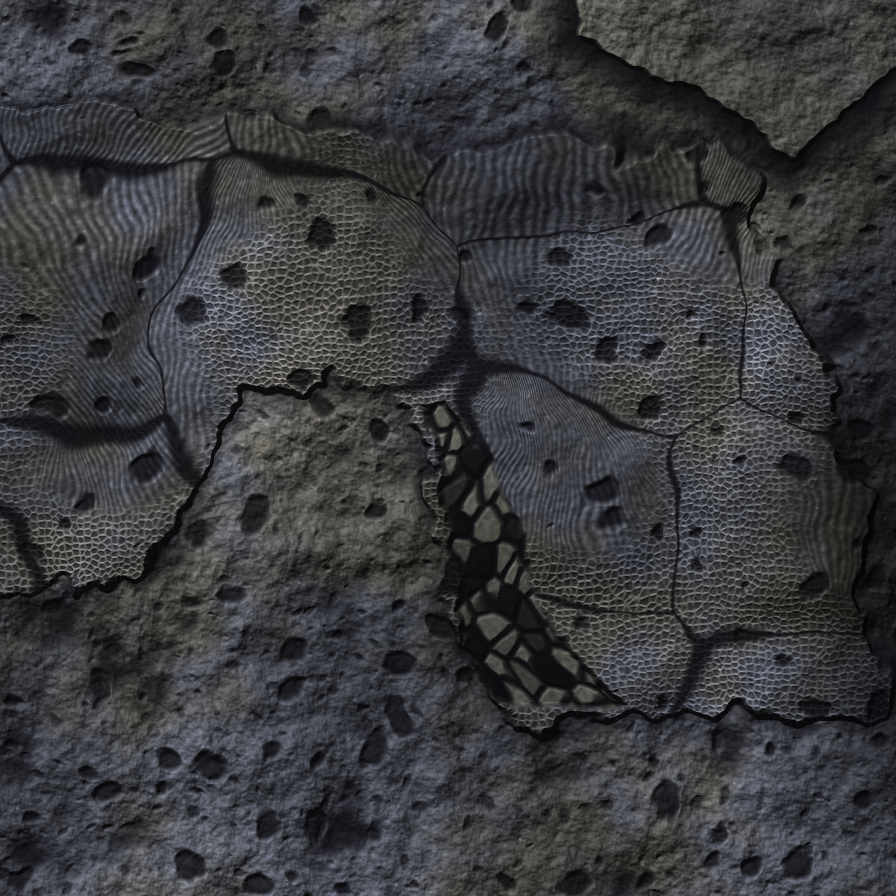
A Shadertoy shader for this texture:

```glsl
#define PLATES 3.9
#define RIBS 128.0
#define CELLS 128.0
#define PITS 16.0
#define PEBBLES 46.0
#define EXPOSURE 0.97
#define COOL vec3(0.335, 0.345, 0.390)
#define WARM vec3(0.345, 0.340, 0.315)
#define GLINT vec3(0.45, 0.45, 0.51)
#define SHADOW vec3(0.040, 0.040, 0.055)
#define LIGHT vec3(-0.45, 0.65, 0.80)

struct Surface { float height, coral, ridge, dark, slab, gap, tone; };

vec2 hash2(vec2 p) {
    p = vec2(dot(p, vec2(127.1, 311.7)), dot(p, vec2(269.5, 183.3)));
    return fract(sin(p) * 43758.5);
}

float gradientNoise(vec2 p) {
    vec2 i = floor(p), f = fract(p), u = f * f * f * (f * (f * 6.0 - 15.0) + 10.0);
    vec2 o = vec2(0.0, 1.0);
    float a = dot(hash2(i) * 2.0 - 1.0, f);
    float b = dot(hash2(i + o.yx) * 2.0 - 1.0, f - o.yx);
    float c = dot(hash2(i + o) * 2.0 - 1.0, f - o);
    float d = dot(hash2(i + 1.0) * 2.0 - 1.0, f - 1.0);
    return mix(mix(a, b, u.x), mix(c, d, u.x), u.y);
}

vec2 noise2(vec2 p) { return vec2(gradientNoise(p), gradientNoise(p + 37.3)); }

float fbm(vec2 p) {
    float sum = 0.0, amp = 1.0;
    for (int i = 0; i < 6; i++) {
        sum += amp * gradientNoise(p);
        p = mat2(1.6, 1.2, -1.2, 1.6) * p + 5.7;
        amp *= 0.53;
    }
    return sum;
}

// x: nearest distance, y: gap to second nearest, zw: cell id
vec4 voronoi(vec2 p) {
    vec2 base = floor(p), id = base;
    float first = 9.0, second = 9.0;
    for (int y = -1; y <= 1; y++)
    for (int x = -1; x <= 1; x++) {
        vec2 cell = base + vec2(x, y);
        float d = length(cell + 0.15 + 0.7 * hash2(cell) - p);
        if (d < first) { second = first; first = d; id = cell; }
        else second = min(second, d);
    }
    return vec4(first, second - first, id);
}

// Positive inside the fossil bed, negative on bare rock
float coralZone(vec2 p) {
    float top = 0.87 - 0.05 * p.x - p.y;
    float bottom = p.y - mix(0.35, 0.20, smoothstep(0.3, 0.6, p.x));
    float left = 0.17 + 0.5 * (p.y - 0.36) - p.x;
    float right = p.x - 0.58 + 0.3 * (p.y - 0.15);
    float wedge = max(max(left, right), p.y - 0.59 + 0.4 * abs(p.x - 0.37));
    float edge = min(min(top, bottom), min(wedge, 0.96 - 0.2 * (p.y - 0.4) - p.x));
    return edge + 0.05 * gradientNoise(p * 11.0) + 0.022 * gradientNoise(p * 31.0);
}

float slabZone(vec2 p) {
    float under = p.y - 0.945 + 0.42 * (p.x - 0.65);
    return min(min(under, p.x - 0.65), p.y - 0.84 - 0.85 * (p.x - 0.9));
}

Surface surfaceAt(vec2 p) {
    Surface s;
    vec2 w = p + 0.055 * noise2(p * 5.0) + 0.014 * noise2(p * 21.0);
    vec2 ragged = w + 0.007 * noise2(p * 65.0);
    float rough = fbm(p * 9.0);
    float zone = coralZone(ragged);
    s.coral = smoothstep(-0.004, 0.005, zone);
    s.slab = smoothstep(-0.003, 0.004, slabZone(ragged));
    s.coral *= 1.0 - s.slab;

    // Plates, each with its own fan of ribs
    vec4 plate = voronoi((w + 0.05 * noise2(p * 7.0 + 4.0)) * PLATES);
    vec2 seed = hash2(plate.zw + 11.0);
    float side = seed.y > 0.45 ? 1.0 : -1.0;
    vec2 fan = w - (plate.zw + 0.5) / PLATES - vec2(0.3 * (seed.x - 0.5), -0.27 * side);
    vec2 polar = vec2(0.28 * atan(fan.x, fan.y * side), length(fan));
    float wobble = gradientNoise(polar * vec2(50.0, 30.0));
    float rib = 0.5 + 0.5 * cos(6.2832 * (polar.x * RIBS + 0.6 * wobble));
    rib *= 0.75 + 0.8 * gradientNoise(polar * vec2(RIBS, 90.0));

    // Honeycomb walls
    float comb = 1.0 - smoothstep(0.04, 0.45, voronoi((p + 0.4 * (w - p)) * CELLS).y);
    float ribbed = smoothstep(-0.10, 0.12, gradientNoise(p * 4.0 + 3.0) + 0.9 * (p.y - 0.56));
    s.ridge = mix(comb, rib, ribbed);

    // Pits and cracks
    vec4 hole = voronoi(ragged * PITS);
    float radius = 0.42 * hash2(hole.zw + 5.0).x - 0.17;
    float pit = 1.0 - smoothstep(radius - 0.06, radius + 0.08, hole.x);
    vec4 pore = voronoi(ragged * PITS * 2.7 + 7.0);
    float poreSize = 0.5 * hash2(pore.zw).y - 0.25 - 0.25 * rough;
    float pores = 1.0 - smoothstep(poreSize - 0.15, poreSize + 0.12, pore.x);
    pores *= (1.0 - s.coral) * (1.0 - s.slab);
    float crackWidth = 0.3 * max(0.0, gradientNoise(p * 7.0 + 19.0) + 0.06);
    float crack = s.coral * (1.0 - smoothstep(crackWidth * 0.3, crackWidth + 0.02, plate.y));
    float overhang = smoothstep(-0.035, 0.0, zone) * (1.0 - s.coral);
    overhang *= clamp(0.65 + 1.3 * gradientNoise(p * 9.0 + 2.0), 0.0, 1.0);
    float slabShade = smoothstep(-0.075, 0.0, slabZone(w)) * (1.0 - s.slab);
    float hollow = (1.0 - s.coral) * smoothstep(0.10, 0.60, -rough);
    s.dark = max(max(0.7 * pit, 0.5 * pores), max(0.8 * crack, 0.85 * slabShade));
    s.dark = max(s.dark * (1.0 - 0.8 * s.slab), max(0.75 * overhang, 0.75 * hollow) * (1.0 - s.slab));

    float rock = 0.027 * rough - 0.003 * pores;
    float bed = 0.012 + 0.016 * smoothstep(0.0, 0.6, plate.y) + 0.0011 * s.ridge + 0.010 * rough;
    s.height = mix(rock, bed, s.coral) - 0.007 * pit * (1.0 - s.slab) + 0.016 * s.slab;

    // Channel filled with pebbles
    float along = (p.y - 0.22) / 0.33;
    float channel = mix(0.055, 0.016, along) - abs(ragged.x - mix(0.62, 0.49, along));
    channel = min(channel, min(w.y - 0.21, 0.56 - w.y));
    s.gap = smoothstep(-0.004, 0.006, channel);
    vec4 pebble = voronoi(mat2(0.8, 0.6, -0.4, 0.55) * w * PEBBLES);
    float dome = smoothstep(0.02, 0.4, pebble.y);
    s.tone = hash2(pebble.zw + 2.0).x;
    s.height = mix(s.height, 0.005 * dome + 0.003 * rough, s.gap);
    float hidden = 1.0 - dome * smoothstep(0.3, 0.5, s.tone);
    s.dark = mix(s.dark, hidden * 0.9, s.gap);
    return s;
}

void mainImage(out vec4 fragColor, in vec2 fragCoord) {
    vec2 p = fragCoord / iResolution.y;
    vec2 e = vec2(0.0018, 0.0);
    Surface s = surfaceAt(p);
    vec2 slope = vec2(surfaceAt(p + e).height, surfaceAt(p + e.yx).height) - s.height;
    vec3 normal = normalize(vec3(-0.8 * slope / e.x, 1.0));
    float lit = max(dot(normal, normalize(LIGHT)), 0.0);

    // Stone colour
    float warmth = smoothstep(-0.25, 0.3, gradientNoise(p * 4.0 + 8.0) + 0.5 * gradientNoise(p * 17.0));
    vec3 stone = mix(COOL, WARM, warmth);
    stone *= mix(1.0, 0.68 + 0.58 * s.ridge, s.coral * (1.0 - s.gap));
    stone = mix(stone, WARM * 1.2, 0.7 * s.slab);
    stone = mix(stone, WARM * (0.7 + 0.6 * s.tone), s.gap);
    stone *= 1.0 + 0.35 * gradientNoise(p * 150.0);

    // Broad light and shade
    float shade = 0.93 + 0.6 * gradientNoise(p * 3.2 + 1.7);
    vec2 recess = (p - vec2(0.99, 0.46)) / vec2(0.10, 0.36);
    shade *= 1.0 - 0.65 * exp(-dot(recess, recess));
    vec3 color = stone * (0.12 + 1.12 * lit) * shade;
    color = mix(color, SHADOW, s.dark);

    // Cool sheen and mineral specks
    float sheen = smoothstep(0.05, 0.45, gradientNoise(p * 4.3 + 6.0)) * s.ridge * s.coral;
    float speck = smoothstep(0.36, 0.6, gradientNoise(p * 130.0 + 4.0));
    color += GLINT * (0.28 * sheen + 0.3 * speck + 0.12 * pow(lit, 8.0)) * (1.0 - s.dark);
    fragColor = vec4(color * EXPOSURE, 1.0);
}
```
